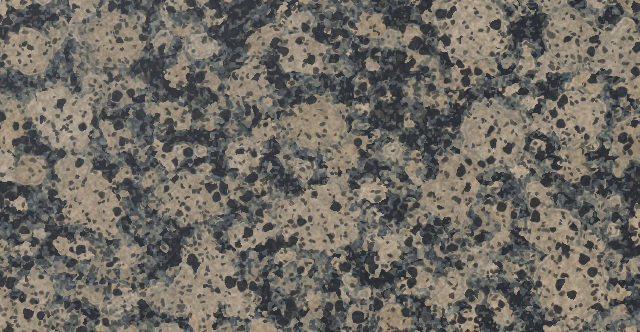
Write a Shadertoy shader that draws this texture.

```glsl
// Polished brown granite: round tan feldspar with green rims in a dark speckled matrix.
#define INK vec3(0.175, 0.187, 0.205)
#define SLATE vec3(0.30, 0.325, 0.345)
#define MOSS vec3(0.435, 0.445, 0.415)
#define UMBER vec3(0.355, 0.345, 0.32)
#define TAN vec3(0.56, 0.52, 0.455)
#define CREAM vec3(0.69, 0.64, 0.575)
#define RAGGED 0.085
#define RIM_WIDTH 0.011
#define SPECK_SHARE 0.34
#define GRAIN 0.34

float hash(vec2 p) {
    vec3 q = fract(p.xyx * 0.1031);
    q += dot(q, q.yzx + 33.33);
    return fract((q.x + q.y) * q.z);
}

vec2 hash2(vec2 p) {
    return vec2(hash(p + 17.3), hash(p + 71.9));
}

float noise(vec2 p) {
    vec2 i = floor(p), f = fract(p);
    f = f * f * (3.0 - 2.0 * f);
    return mix(mix(hash(i), hash(i + vec2(1, 0)), f.x),
               mix(hash(i + vec2(0, 1)), hash(i + 1.0), f.x), f.y);
}

float fbm(vec2 p) {
    float sum = 0.0, amp = 0.533;
    for (int i = 0; i < 4; i++) {
        sum += amp * noise(p);
        p = mat2(1.6, 1.2, -1.2, 1.6) * p + 19.7;
        amp *= 0.5;
    }
    return sum;
}

// Nearest crystal: x = distance to its seed, y = its random id
vec2 crystal(vec2 p) {
    vec2 cell = floor(p), best = vec2(9.0, 0.0);
    for (int y = -1; y <= 1; y++)
    for (int x = -1; x <= 1; x++) {
        vec2 c = cell + vec2(x, y);
        float d = length(c + hash2(c) - p);
        if (d < best.x) best = vec2(d, hash(c + 5.1));
    }
    return best;
}

// Scattered round blobs: x = signed distance, y = random id
vec2 blobs(vec2 p, float size, float share, float rough) {
    vec2 q = p / size + 40.0 * share + 7.0 / size, cell = floor(q);
    vec2 best = vec2(9.0, 0.0);
    for (int y = -1; y <= 1; y++)
    for (int x = -1; x <= 1; x++) {
        vec2 c = cell + vec2(x, y);
        float id = hash(c + 3.7);
        if (hash(c + 11.0) > share) continue;
        vec2 v = q - c - mix(vec2(0.15), vec2(0.85), hash2(c));
        v.y *= mix(0.9, 1.2, hash(c + 29.0));
        float d = (length(v) - mix(0.2, 0.45, hash(c + 53.0))) * size;
        d += rough * mix(1.5, 0.5, id);
        if (d < best.x) best = vec2(d, id);
    }
    return best;
}

// Dark grains: soft coverage of a random share of crystals
float specks(vec2 p, float freq, float share, float aa) {
    vec2 k = crystal(p * freq);
    float r = mix(0.25, 0.55, fract(k.y * 37.0));
    return step(k.y, share) * (1.0 - smoothstep(-aa, aa, (k.x - r) / freq));
}

// Angular crystals between the blobs, clustered by slow noise
vec3 matrix(vec2 p, float fine) {
    float t = 0.5 * crystal(p * 46.0).y + 0.95 * (fbm(p * 11.0) - 0.5);
    t += 0.22 * (fine - 0.5);
    vec3 col = mix(INK, SLATE, smoothstep(0.17, 0.24, t));
    col = mix(col, MOSS, smoothstep(0.32, 0.38, t));
    return mix(col, TAN, smoothstep(0.45, 0.49, t));
}

void mainImage(out vec4 fragColor, in vec2 fragCoord) {
    vec2 p = fragCoord / iResolution.y;
    float aa = max(0.8 / iResolution.y, 0.0015);
    float fine = noise(p * 125.0 + 3.0);
    float rough = RAGGED * (fbm(p * 21.0 + 8.0) - 0.5) + 0.014 * (noise(p * 85.0) - 0.5);
    vec2 warped = p + 0.012 * (vec2(noise(p * 60.0), noise(p * 60.0 + 31.0)) - 0.5);

    vec3 col = matrix(warped, fine);

    // Pale mineral flecks in the matrix
    col = mix(col, MOSS * 1.1, 0.55 * smoothstep(0.68, 0.85, noise(p * 105.0 + 50.0)));

    // Feldspar blobs, small to large, each with a broken green rim
    float size = 0.062;
    for (int i = 0; i < 3; i++) {
        vec2 b = blobs(p, size, 0.54 + 0.07 * float(i), rough);
        float body = 1.0 - smoothstep(-aa, aa, b.x);
        float rim = 1.0 - smoothstep(RIM_WIDTH - 0.003, RIM_WIDTH + 0.003, b.x);
        rim *= step(0.4, b.y) * smoothstep(0.25, 0.5, noise(p * 48.0 + 9.0));
        float tone = 0.25 + 0.5 * fract(b.y * 13.0) + 1.1 * (fbm(p * 40.0) - 0.5);
        vec3 stone = mix(TAN, CREAM, clamp(tone, 0.0, 1.0));
        stone *= mix(vec3(1.0), vec3(1.03, 0.99, 0.93), fract(b.y * 29.0));
        float inner = smoothstep(0.007, 0.0, abs(b.x + 0.012)) * step(0.55, b.y);
        stone = mix(stone, MOSS, 0.5 * inner);
        col = mix(col, MOSS * (0.85 + 0.3 * fine), 0.8 * rim);
        col = mix(col, stone, body);
        size *= 2.05;
    }

    // Dark inclusions over everything
    float crowd = SPECK_SHARE * (0.4 + 1.2 * fbm(p * 7.0 + 60.0));
    col = mix(col, mix(INK, UMBER, noise(p * 30.0)), 0.85 * specks(warped, 68.0, crowd, aa));
    col = mix(col, INK, 0.9 * specks(warped, 30.0, 0.5 * crowd, aa));

    // Fine crystal grain and a faint cool sheen at the upper left
    col *= 1.0 + GRAIN * (0.6 * fine + 0.4 * noise(p * 240.0) - 0.5);
    float sheen = smoothstep(1.3, 0.0, length(p - vec2(0.3, 1.0)));
    col = mix(col, vec3(0.55, 0.57, 0.59), 0.12 * sheen);
    fragColor = vec4(clamp(col, 0.0, 1.0), 1.0);
}
```
